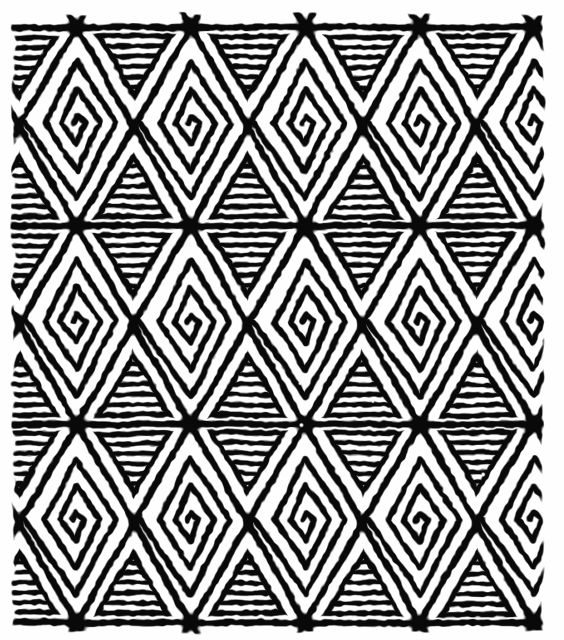
Reproduce this pattern procedurally as a WebGL 2 fragment shader.

```glsl
#version 300 es
precision highp float;
// Hand-inked lattice of spiral diamonds and barred triangles, five across and three rows down.

uniform vec2 u_resolution;
out vec4 fragColor;

const float PI = 3.14159265;
const vec3 PAPER = vec3(0.995);
const vec3 INK = vec3(0.035);

// Lengths are fractions of the canvas height
const vec2 PITCH = vec2(0.1785, 0.3100);
const vec2 ORIGIN = vec2(0.1198, 0.0273);
const float ROWS = 3.0;
const vec2 CLIP_MIN = vec2(0.0205, 0.0140);
const vec2 CLIP_MAX = vec2(0.8480, 0.9780);

float hash(vec2 p) {
  return fract(sin(dot(p, vec2(127.1, 311.7))) * 43758.5453);
}

float noise(vec2 p) {
  vec2 i = floor(p), f = fract(p);
  f = f * f * (3.0 - 2.0 * f);
  float low = mix(hash(i), hash(i + vec2(1.0, 0.0)), f.x);
  float high = mix(hash(i + vec2(0.0, 1.0)), hash(i + vec2(1.0)), f.x);
  return mix(low, high, f.y);
}

vec2 wobble(vec2 p, float frequency) {
  return vec2(noise(p * frequency), noise(p * frequency + 37.0)) - 0.5;
}

vec2 jitter(vec2 id) {
  return vec2(hash(id + 3.1), hash(id + 8.7)) - 0.5;
}

float smoothMin(float a, float b, float k) {
  float h = max(k - abs(a - b), 0.0) / k;
  return min(a, b) - h * h * k * 0.25;
}

float boxDistance(vec2 p, vec2 lo, vec2 hi) {
  vec2 d = max(lo - p, p - hi);
  return max(d.x, d.y);
}

float segmentDistance(vec2 p, vec2 a, vec2 b) {
  vec2 pa = p - a, ba = b - a;
  return length(pa - ba * clamp(dot(pa, ba) / dot(ba, ba), 0.0, 1.0));
}

// Distance to the nearest multiple of a step
float gridDistance(float x, float stepSize) {
  return abs(fract(x / stepSize + 0.5) - 0.5) * stepSize;
}

// Horizontal rules and crossing diagonals, thickened where they meet
float latticeDistance(vec2 q, float halfWidth) {
  vec2 u = q / PITCH;
  float scale = 1.0 / length(1.0 / PITCH);
  float rising = gridDistance(u.x - u.y, 1.0) * scale;
  float falling = gridDistance(u.x + u.y, 1.0) * scale;
  float rule = gridDistance(q.y, PITCH.y);
  float diagonals = smoothMin(rising, falling, 0.008);
  return smoothMin(diagonals, rule, 0.009) - halfWidth;
}

// Spiral corners turn left, bottom, right, top while shrinking
vec2 spiralCorner(float k, vec2 halfSize) {
  float radius = k < 0.5 ? 0.90 : max(0.82 - 0.068 * k, 0.06);
  float angle = PI * (1.0 + 0.5 * k);
  return (vec2(cos(angle), sin(angle)) * radius + vec2(0.0, 0.035)) * halfSize;
}

float spiralDistance(vec2 p, vec2 halfSize, float halfWidth) {
  float d = 1.0;
  for (int i = 0; i < 12; i++) {
    float k = float(i);
    d = min(d, segmentDistance(p, spiralCorner(k, halfSize), spiralCorner(k + 1.0, halfSize)));
  }
  return d - halfWidth;
}

// Outlined triangle crossed by bars; p.y is the height above its rule
float barredTriangle(vec2 p, float base, float apex, float barStep, float halfWidth) {
  float side = dot(vec2(abs(p.x), p.y - apex), vec2(0.858, 0.513));
  float body = max(base - p.y, side);
  float bars = max(body, gridDistance(p.y - base, barStep) - halfWidth * 0.88);
  return min(abs(body) - halfWidth, bars);
}

// Sparse pinholes where the ink did not take
float pinholeDistance(vec2 p, float cellSize) {
  vec2 id = floor(p / cellSize);
  vec2 local = fract(p / cellSize) - 0.5 - 0.6 * jitter(id);
  float radius = hash(id) > 0.985 ? 0.0028 : -1.0;
  return length(local) * cellSize - radius;
}

void main() {
  vec2 p = gl_FragCoord.xy / u_resolution.y;
  vec2 inked = p + wobble(p, 130.0) * 0.0030 + wobble(p, 22.0) * 0.0030;
  vec2 q = inked - ORIGIN;
  float pressure = (noise(p * 70.0 + 11.0) - 0.5) * 0.0012;

  // Spiral diamonds
  vec2 diamondId = floor(q / PITCH + vec2(0.5, 0.0));
  vec2 local = q - (diamondId + vec2(0.0, 0.5)) * PITCH;
  float motifs = spiralDistance(local + jitter(diamondId) * 0.0025, PITCH * 0.5, 0.0045 + pressure);

  // Triangles mirrored above and below each rule
  vec2 triangleId = floor(q / PITCH * vec2(1.0, 2.0));
  vec2 seat = vec2(q.x - (triangleId.x + 0.5) * PITCH.x, PITCH.y * 0.5 - abs(local.y));
  seat += jitter(triangleId) * 0.0030;
  motifs = min(motifs, barredTriangle(seat, 0.0145, 0.1070, 0.0158, 0.0043 + pressure));
  motifs = max(motifs, max(-q.y, q.y - ROWS * PITCH.y));

  // Ragged trim, worn spots and soft ink edge
  float ink = min(motifs, latticeDistance(q, 0.0051 + pressure));
  float trim = boxDistance(p + wobble(p, 45.0) * 0.010, CLIP_MIN, CLIP_MAX);
  ink = -smoothMin(-ink, -trim, 0.004);
  ink = max(ink, -pinholeDistance(p, 0.035));
  float softness = max(0.0017, 0.7 / u_resolution.y);
  fragColor = vec4(mix(INK, PAPER, smoothstep(-softness, softness, ink)), 1.0);
}
```
